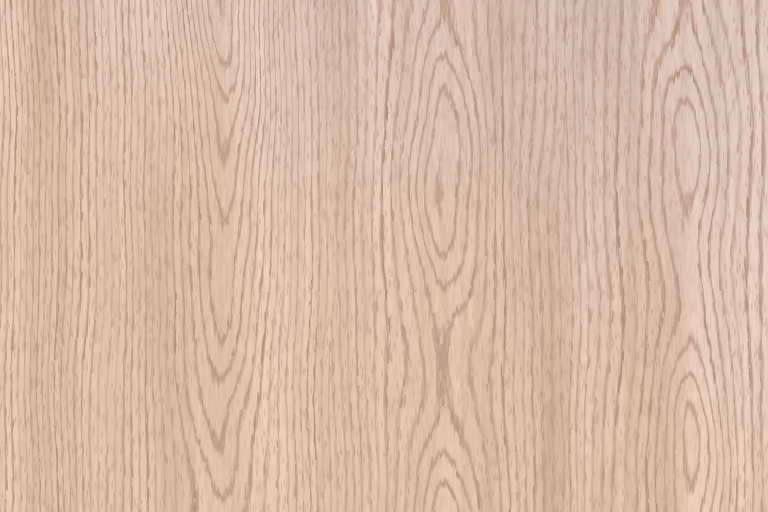
Reproduce this texture procedurally as a WebGL 1 fragment shader.

```glsl
precision highp float;
// Pale oak veneer: fine vertical growth rings with three narrow cathedral figures.
// Rings are level lines of a phase field that grows away from each heart axis;
// cellular pores and stretched noise break them up, slow bands tone the boards.

uniform vec2 u_resolution;

// Wood colours
const vec3 WARM_WOOD = vec3(0.889, 0.769, 0.674);
const vec3 PINK_WOOD = vec3(0.864, 0.773, 0.724);
const vec3 RING_COLOR = vec3(0.705, 0.572, 0.502);

// Heart axes, and per heart: slope, wave size, wave frequency, wave phase
const vec3 HEART_X = vec3(0.434, 0.861, 1.348);
const vec4 HEART_LEFT = vec4(-7.5, 0.3, 11.0, 0.4);
const vec4 HEART_MID = vec4(0.3, 1.5, 8.3, -0.67);
const vec4 HEART_RIGHT = vec4(2.8, 1.1, 10.5, -2.84);

const float RING_RATE = 43.0;     // rings per unit next to a heart
const float RING_CROWDING = 45.0; // extra rings farther out
const float HEART_WIDTH = 0.09;   // reach of the cathedral arches
const float RISE_BASE = 0.25;     // height where the arches are neutral
const float TIP_ROUNDNESS = 0.014;
const float RING_WIDTH = 0.13;    // half width as a share of the spacing
const float RING_SOFTNESS = 0.12;
const float RAGGEDNESS = 0.30;
const float FIBER_CONTRAST = 0.048;
const float STREAK_CONTRAST = 0.05;
const float BAND_CONTRAST = 0.085;
const float FLANK_SHADE = 0.018;  // darkening between the hearts
const vec2 PORE_SCALE = vec2(210.0, 44.0);
const vec2 FIBER_SCALE = vec2(260.0, 40.0);
const vec2 STREAK_SCALE = vec2(75.0, 2.0);
const vec2 BAND_SCALE = vec2(17.0, 1.0);

float hash(vec2 p) {
  vec3 q = fract(vec3(p.xyx) * 0.1031);
  q += dot(q, q.yzx + 33.33);
  return fract((q.x + q.y) * q.z);
}

float valueNoise(vec2 p) {
  vec2 i = floor(p);
  vec2 f = fract(p);
  f = f * f * (3.0 - 2.0 * f);
  float low = mix(hash(i), hash(i + vec2(1.0, 0.0)), f.x);
  float high = mix(hash(i + vec2(0.0, 1.0)), hash(i + 1.0), f.x);
  return mix(low, high, f.y);
}

// Cellular noise: distance to the nearest point, and that point's random value
vec2 cells(vec2 p) {
  vec2 base = floor(p);
  vec2 nearest = vec2(9.0, 0.0);
  for (int j = -1; j <= 1; j++) {
    for (int i = -1; i <= 1; i++) {
      vec2 cell = base + vec2(float(i), float(j));
      vec2 site = cell + vec2(hash(cell), hash(cell + 57.3));
      float d = length(p - site);
      if (d < nearest.x) nearest = vec2(d, hash(cell + 113.7));
    }
  }
  return nearest;
}

// Ring phase around one heart, and the distance from its axis
vec2 heartRings(vec2 p, float axis, vec4 shape) {
  float wander = 0.004 * sin(6.0 * p.y + 9.0 * axis) + 0.002 * sin(17.0 * p.y + axis);
  float dx = p.x - axis - wander;
  float d = sqrt(dx * dx + TIP_ROUNDNESS * TIP_ROUNDNESS);
  float rise = shape.x * (p.y - RISE_BASE) + shape.y * sin(shape.z * p.y + shape.w);
  rise += 0.2 * sin(23.0 * p.y + 40.0 * dx + 5.0 * axis);
  float reach = exp(-d * d / (HEART_WIDTH * HEART_WIDTH));
  float phase = RING_RATE * d + RING_CROWDING * d * d + rise * reach;
  return vec2(phase + 31.0 * axis, d);
}

void main() {
  vec2 p = gl_FragCoord.xy / u_resolution.y;

  // Nearest heart decides the rings
  vec2 rings = heartRings(p, HEART_X.x, HEART_LEFT);
  vec2 other = heartRings(p, HEART_X.y, HEART_MID);
  if (other.y < rings.y) rings = other;
  other = heartRings(p, HEART_X.z, HEART_RIGHT);
  if (other.y < rings.y) rings = other;
  float heart = 1.0 - smoothstep(0.02, 0.09, rings.y);
  float flank = smoothstep(0.06, 0.24, rings.y);

  // Slow waves and ragged pore edges
  vec2 pore = cells(p * PORE_SCALE);
  float fiber = valueNoise(p * FIBER_SCALE);
  float streak = valueNoise(p * STREAK_SCALE);
  float band = valueNoise(p * BAND_SCALE + 4.7);
  float phase = rings.x + 0.8 * sin(9.0 * p.x + 1.0) + 0.3 * sin(31.0 * p.x + 2.0 * p.y);
  phase += RAGGEDNESS * (0.5 * pore.y + 0.5 * fiber - 0.5);
  phase += 0.15 * sin(9.0 * p.y + 20.0 * p.x);

  // Dark ring lines, uneven from ring to ring and along their length
  float width = RING_WIDTH * mix(1.0, 0.8, heart);
  float offset = abs(fract(phase) - 0.5);
  float line = 1.0 - smoothstep(width - RING_SOFTNESS, width + RING_SOFTNESS, offset);
  float strength = mix(0.5, 1.0, hash(vec2(floor(phase), 3.0)));
  strength *= mix(0.6, 1.1, streak) * mix(0.6, 1.2, pore.y);
  strength = mix(strength, max(strength, 0.72), heart);

  // Wood tint, broad bands, fibres and loose pores
  float tint = smoothstep(0.35, 1.3, 0.4 * p.x + 0.75 * p.y + 0.3 * (band - 0.5));
  vec3 color = mix(WARM_WOOD, PINK_WOOD, tint);
  color += BAND_CONTRAST * (band - 0.5) * (1.0 - 0.5 * heart) - FLANK_SHADE * flank;
  color += FIBER_CONTRAST * (fiber - 0.5) + STREAK_CONTRAST * (streak - 0.5);
  float loosePore = (1.0 - smoothstep(0.15, 0.55, pore.x)) * step(0.7, pore.y);
  color = mix(color, RING_COLOR, 0.35 * loosePore * (1.0 - 0.6 * heart));
  color = mix(color, RING_COLOR, clamp(line * strength, 0.0, 1.0));
  gl_FragColor = vec4(color, 1.0);
}
```
